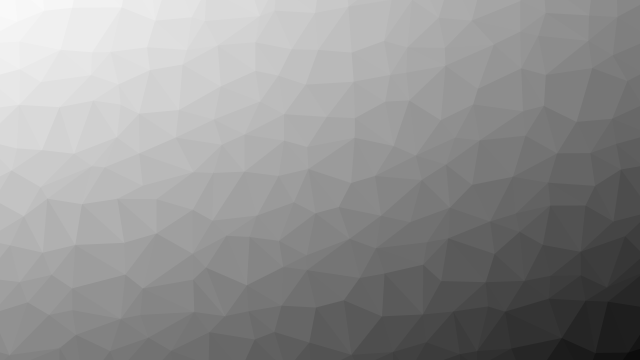
Reproduce this background procedurally as a WebGL 1 fragment shader.

```glsl
precision highp float;

// Low-poly grey backdrop: a jittered grid of points is joined into triangles,
// each filled flat with the tone found at its centroid. The tone falls from
// white at the upper left to near black at the lower right.

uniform vec2 u_resolution;

const float CELL = 0.0926;        // grid spacing, in canvas heights
const float JITTER = 0.37;        // largest point offset, in cells
const float BLEED = 0.045;        // how far the tone ramp overshoots the canvas
const float BULGE = 0.60;         // lift of the bright half of the ramp
const float BULGE_FALLOFF = 0.42; // weakening of that lift towards black
const vec2 SEED = vec2(17.0, 43.0);

vec2 hash22(vec2 p) {
  vec3 q = fract(vec3(p.xyx) * vec3(0.1031, 0.1030, 0.0973));
  q += dot(q, q.yzx + 33.33);
  return fract((q.xx + q.yz) * q.zy);
}

float cross2(vec2 a, vec2 b) {
  return a.x * b.y - a.y * b.x;
}

// Grid point after jitter, in cell units.
vec2 meshPoint(vec2 id) {
  return id + 0.5 + JITTER * (2.0 * hash22(id + SEED) - 1.0);
}

// White-to-black ramp, slightly brighter than linear.
float greyRamp(float t) {
  t = clamp((t + BLEED) / (1.0 + 2.0 * BLEED), 0.0, 1.0);
  return 1.0 - t + t * (1.0 - t) * (BULGE - BULGE_FALLOFF * t);
}

// Average of a left-to-right and a top-to-bottom ramp.
float toneAt(vec2 cellPos, float aspect) {
  vec2 uv = cellPos * CELL / vec2(aspect, 1.0);
  return 0.5 * (greyRamp(uv.x) + greyRamp(1.0 - uv.y));
}

// Signed distance to the line a-b, positive on its left.
float leftOf(vec2 p, vec2 a, vec2 b) {
  return cross2(normalize(b - a), p - a);
}

// Adds a counter-clockwise triangle as (tone * coverage, coverage).
vec2 facet(vec2 p, vec2 a, vec2 b, vec2 c, float pixel, float aspect) {
  float inside = min(leftOf(p, a, b), min(leftOf(p, b, c), leftOf(p, c, a)));
  float coverage = clamp(0.5 + inside / pixel, 0.0, 1.0);
  return coverage * vec2(toneAt((a + b + c) / 3.0, aspect), 1.0);
}

// True when the diagonal a-c is the Delaunay choice: the angles at b and d
// sum to less than half a turn. This also keeps concave quads valid.
bool splitsAlongAC(vec2 a, vec2 b, vec2 c, vec2 d) {
  vec2 ba = a - b;
  vec2 bc = c - b;
  vec2 da = a - d;
  vec2 dc = c - d;
  return cross2(bc, ba) * dot(da, dc) + dot(bc, ba) * cross2(da, dc) >= 0.0;
}

void main() {
  float aspect = u_resolution.x / u_resolution.y;
  float pixel = 1.0 / (u_resolution.y * CELL);
  vec2 p = gl_FragCoord.xy * pixel;
  vec2 home = floor(p - 0.5);

  // Jittered quads can reach into neighbouring cells, so visit 3 x 3 of them.
  vec2 sum = vec2(0.0);
  for (int j = -1; j <= 1; j++) {
    for (int i = -1; i <= 1; i++) {
      vec2 id = home + vec2(float(i), float(j));
      vec2 a = meshPoint(id);
      vec2 b = meshPoint(id + vec2(1.0, 0.0));
      vec2 c = meshPoint(id + vec2(1.0, 1.0));
      vec2 d = meshPoint(id + vec2(0.0, 1.0));
      if (splitsAlongAC(a, b, c, d)) {
        sum += facet(p, a, b, c, pixel, aspect);
        sum += facet(p, a, c, d, pixel, aspect);
      } else {
        sum += facet(p, a, b, d, pixel, aspect);
        sum += facet(p, b, c, d, pixel, aspect);
      }
    }
  }

  float tone = sum.y > 0.0 ? sum.x / sum.y : toneAt(p, aspect);
  gl_FragColor = vec4(vec3(tone), 1.0);
}
```
